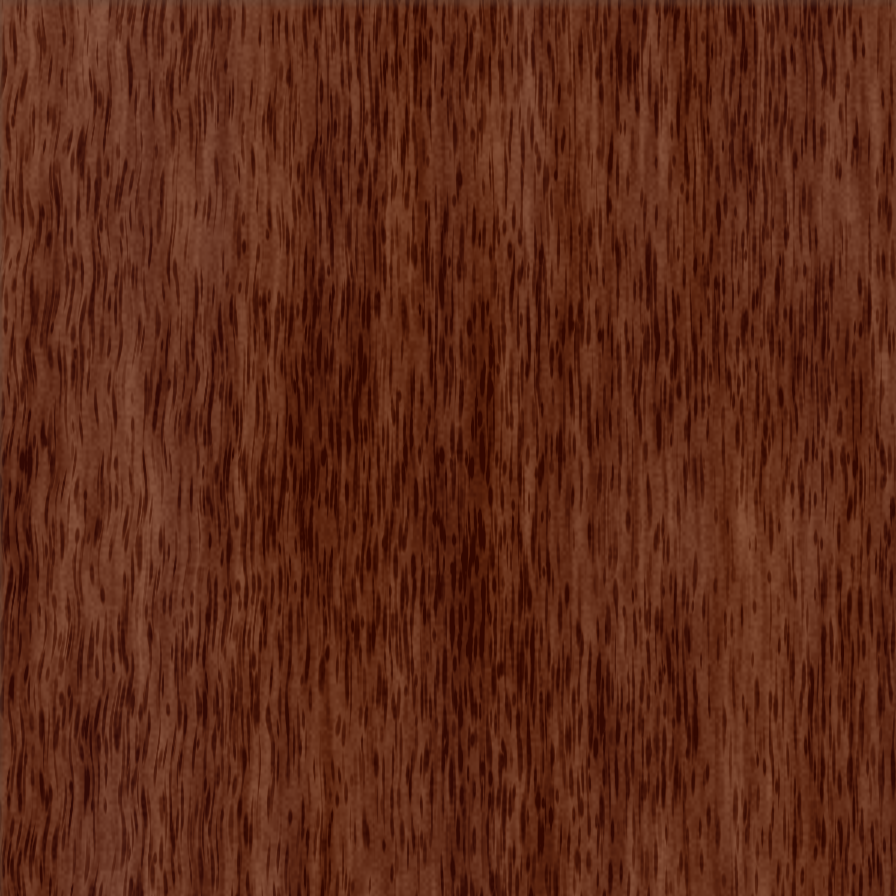
Give the GLSL for this texture, as a three.js fragment shader.

```glsl
// Dark reddish-brown wood veneer with fine upright grain and short dark pores.
varying vec2 vUv;

float hash(vec2 p) {
  vec3 q = fract(p.xyx * vec3(0.1031, 0.1030, 0.0973));
  q += dot(q, q.yzx + 33.33);
  return fract((q.x + q.y) * q.z);
}

float valueNoise(vec2 p) {
  vec2 cell = floor(p);
  vec2 f = fract(p);
  f = f * f * (3.0 - 2.0 * f);
  float low = mix(hash(cell), hash(cell + vec2(1.0, 0.0)), f.x);
  float high = mix(hash(cell + vec2(0.0, 1.0)), hash(cell + 1.0), f.x);
  return mix(low, high, f.y);
}

// Noise centred on zero, stretched by separate frequencies across and along.
float grain(vec2 p, vec2 frequency, float seed) {
  return valueNoise(p * frequency + seed) - 0.5;
}

// Cellular layer: one slender, tapered pore per staggered cell.
float pores(vec2 p, vec2 cells, float density, float seed) {
  vec2 q = p * cells + vec2(seed, 0.0);
  float darkest = 0.0;
  for (int i = -1; i <= 1; i++) {
    float column = floor(q.x) + float(i);
    float y = q.y + 40.0 * hash(vec2(column, seed));
    for (int j = -1; j <= 1; j++) {
      vec2 id = vec2(column, floor(y) + float(j));
      float pick = hash(id + 17.0);
      vec2 centre = id + vec2(mix(0.2, 0.8, hash(id + 5.0)), hash(id + 71.0));
      vec2 halfSize = vec2(mix(0.2, 0.38, hash(id + 43.0)),
                           mix(0.22, 0.75, hash(id + 29.0)));
      float shape = 1.0 - smoothstep(0.35, 1.0, length((vec2(q.x, y) - centre) / halfSize));
      darkest = max(darkest, shape * smoothstep(0.2, 0.8, pick + density));
    }
  }
  return darkest;
}

// Leaning fibres at the left, straighter ones elsewhere, with a slight waver.
vec2 bendFibres(vec2 p) {
  float lean = 1.0 - smoothstep(0.05, 0.5, p.x);
  float waver = 0.0016 * sin(p.y * 31.0 + p.x * 23.0)
              + 0.0010 * sin(p.y * 67.0 - p.x * 41.0);
  return vec2(p.x - 0.035 * lean * p.y + waver * (0.4 + lean), p.y);
}

vec3 woodColour(float tone) {
  vec3 poreBrown = vec3(0.195, 0.030, 0.004);
  vec3 redBrown = vec3(0.355, 0.144, 0.066);
  vec3 tanBrown = vec3(0.505, 0.300, 0.208);
  vec3 lower = mix(poreBrown, redBrown, clamp(tone * 2.0, 0.0, 1.0));
  return mix(lower, tanBrown, clamp(tone * 2.0 - 1.0, 0.0, 1.1));
}

void main() {
  vec2 p = bendFibres(vUv);

  // Broad regions: pale left side, deep centre, lighter upper corners.
  float paleSide = 1.0 - smoothstep(0.15, 0.42, vUv.x);
  float deepCentre = exp(-dot((vUv - vec2(0.5, 0.46)) * vec2(3.6, 2.4),
                             (vUv - vec2(0.5, 0.46)) * vec2(3.6, 2.4)));
  float patches = grain(p, vec2(11.0, 5.0), 3.0);
  float tone = 0.68 + 0.05 * paleSide - 0.09 * deepCentre
             + 0.06 * smoothstep(0.6, 1.0, vUv.y) + 0.14 * patches;

  // Long bands, medium streaks, hair-fine fibres and surface speckle.
  tone += 0.20 * grain(p, vec2(34.0, 0.7), 11.0);
  tone += 0.28 * grain(p, vec2(85.0, 7.0), 23.0);
  tone += 0.30 * grain(p, vec2(190.0, 17.0), 37.0);
  tone += 0.20 * grain(vUv, vec2(300.0, 230.0), 53.0);

  // Dark pores gather in the shadowed patches.
  float density = -0.03 - 0.55 * patches + 0.10 * deepCentre;
  float clear = 1.0 - pores(p, vec2(92.0, 19.0), density, 7.0);
  clear *= 1.0 - 0.9 * pores(p, vec2(118.0, 25.0), density, 61.0);
  clear *= 1.0 - 0.7 * pores(p, vec2(155.0, 13.0), density - 0.1, 131.0);
  tone -= 0.58 * (1.0 - clear);

  // Rosy bloom on the left, warmer orange stain through the middle.
  float bloom = 0.8 * paleSide - 0.5 * deepCentre
              + 1.1 * grain(p, vec2(22.0, 2.5), 83.0);
  vec3 colour = woodColour(tone) + bloom * vec3(-0.004, 0.005, 0.018);

  // Faint worn rim along the top and left.
  float rim = max(1.0 - smoothstep(0.0, 0.012, 1.0 - vUv.y),
                  1.0 - smoothstep(0.0, 0.006, vUv.x));
  colour = mix(colour, vec3(0.40, 0.29, 0.23), 0.4 * rim);

  gl_FragColor = vec4(max(colour, 0.0), 1.0);
}
```
